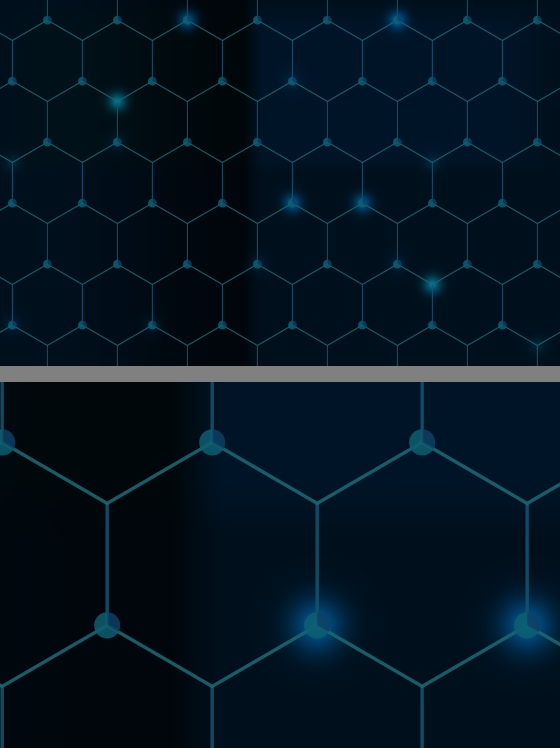
Top: the whole. Bottom: its middle third, enlarged.
Give the GLSL for this background, as a WebGL 2 fragment shader.

```glsl
#version 300 es
precision highp float;

uniform vec2 u_resolution;
out vec4 fragColor;

// Lattice units: one hexagon width across, 8 columns by 6 rows
const vec2 GRID = vec2(8.0, 6.0);
const float ROW = 0.8660254;
const float SIDE = 0.5773503;

float segmentDistance(vec2 p, vec2 end) {
    return length(p - end * clamp(dot(p, end) / dot(end, end), 0.0, 1.0));
}

vec2 nodePosition(vec2 cell) {
    return vec2(cell.x + 0.177 + 0.5 * mod(cell.y, 2.0), (cell.y + 0.67) * ROW);
}

// Offset to the nearest wrapped copy of a point
vec2 wrapped(vec2 d) {
    vec2 tile = GRID * vec2(1.0, ROW);
    return d - tile * floor(d / tile + 0.5);
}

vec3 backdrop(vec2 uv) {
    float right = smoothstep(0.43, 0.47, uv.x);
    float upper = smoothstep(0.52, 0.58, uv.y) * (1.0 - smoothstep(0.92, 1.0, uv.y));
    float blue = right * upper * (1.0 - smoothstep(0.9, 1.0, uv.x));
    float shade = smoothstep(0.08, 0.43, uv.x) * (1.0 - right);
    vec3 color = mix(vec3(0.0, 0.06, 0.11), vec3(0.0, 0.08, 0.155), blue);
    color += vec3(0.0, 0.008, -0.01) * upper * smoothstep(0.0, 0.1, uv.x) * (1.0 - right);
    return color * (1.0 - 0.6 * shade);
}

vec3 halo(vec2 p, vec2 cell, float top, float strength) {
    float d = length(wrapped(p - nodePosition(cell) - vec2(0.0, SIDE * top)));
    float light = 0.75 * exp(-d * d * 55.0) + 0.5 * exp(-d * 18.0);
    vec3 tint = mix(vec3(0.0, 0.28, 0.46), vec3(0.02, 0.36, 0.42), top);
    return tint * light * strength;
}

vec3 glows(vec2 p) {
    vec3 light = vec3(0.0);
    // Three pairs of bright nodes, the last pair on the bare corners
    for (int i = 0; i < 6; i++) {
        float pair = float(i / 2), odd = float(i % 2);
        float top = step(2.0, pair);
        float column = mod(2.0 + 2.0 * pair, 5.0) + odd * mod(3.0 - 2.0 * pair, 6.0);
        float row = 5.0 - 3.0 * pair + top * (4.0 - 3.0 * odd);
        light += halo(p, vec2(column, row), top, 1.0);
    }
    // Faint nodes stepping through the lattice
    for (int i = 0; i < 9; i++) {
        vec2 cell = mod(float(i) * vec2(3.0, 1.0), GRID);
        light += halo(p, cell, float(i % 3 == 2), 0.22);
    }
    return light;
}

void main() {
    vec2 uv = gl_FragCoord.xy / u_resolution;
    vec2 p = uv * GRID * vec2(1.0, ROW);
    float pixel = GRID.x / u_resolution.x;

    // Nearest edges and node disc from the rows below and above
    float vertical = 1.0, diagonal = 1.0, disc = 1.0;
    vec2 local = vec2(1.0);
    float firstRow = floor(p.y / ROW - 0.67);
    for (int k = 0; k < 2; k++) {
        vec2 d = p - nodePosition(vec2(0.0, firstRow + float(k)));
        d.x = fract(d.x + 0.5) - 0.5;
        vertical = min(vertical, segmentDistance(d, vec2(0.0, SIDE)));
        diagonal = min(diagonal, segmentDistance(vec2(abs(d.x), d.y), vec2(0.5, -0.5 * SIDE)));
        if (length(d) < disc) {
            disc = length(d);
            local = d;
        }
    }

    vec3 color = backdrop(uv) + glows(p);

    // Thin lines, bluer on the upright edges
    color = mix(color, vec3(0.07, 0.32, 0.43), 0.9 * clamp((0.008 - vertical) / pixel + 0.5, 0.0, 1.0));
    color = mix(color, vec3(0.10, 0.40, 0.44), 0.9 * clamp((0.008 - diagonal) / pixel + 0.5, 0.0, 1.0));

    // Discs split into a teal left half and a bluer right wedge
    float wedge = smoothstep(-pixel, pixel, local.x) * smoothstep(-pixel, pixel, local.y + SIDE * local.x);
    vec3 discColor = mix(vec3(0.05, 0.37, 0.44), vec3(0.05, 0.25, 0.39), wedge);
    color = mix(color, discColor, 0.85 * clamp((0.062 - disc) / pixel + 0.5, 0.0, 1.0));

    fragColor = vec4(color, 1.0);
}
```
